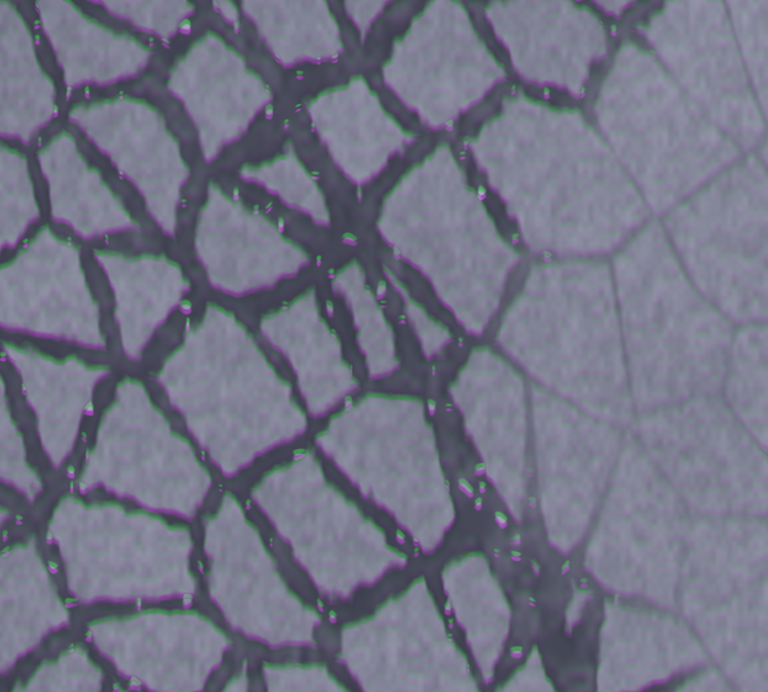
Write a Shadertoy shader that draws this texture.

```glsl
// Cracked asphalt: ragged dark fissures with loose grit, fading into sounder pavement on the right.

vec2 hash2(vec2 p) {
    vec3 q = fract(p.xyx * vec3(0.1031, 0.1030, 0.0973));
    q += dot(q, q.yzx + 33.33);
    return fract((q.xx + q.yz) * q.zy);
}

float noise(vec2 p) {
    vec2 i = floor(p), f = fract(p);
    f = f * f * (3.0 - 2.0 * f);
    return mix(mix(hash2(i).x, hash2(i + vec2(1, 0)).x, f.x),
               mix(hash2(i + vec2(0, 1)).x, hash2(i + vec2(1, 1)).x, f.x), f.y);
}

// Distance to the nearest border between slabs, stretched down to the right
float slabBorder(vec2 p) {
    vec2 q = vec2(dot(p, vec2(0.8, 0.6)) * 7.0, dot(p, vec2(0.6, -0.8)) * 5.2) + 20.0;
    vec2 cell = floor(q), f = fract(q), nearest = vec2(0), nearestCell = vec2(0);
    float best = 9.0;
    for (int y = -1; y <= 1; y++)
    for (int x = -1; x <= 1; x++) {
        vec2 o = vec2(x, y);
        vec2 r = o + 0.05 + 0.9 * hash2(cell + o) - f;
        if (dot(r, r) < best) {
            best = dot(r, r);
            nearest = r;
            nearestCell = o;
        }
    }
    float border = 9.0;
    for (int y = -2; y <= 2; y++)
    for (int x = -2; x <= 2; x++) {
        vec2 o = nearestCell + vec2(x, y);
        vec2 r = o + 0.05 + 0.9 * hash2(cell + o) - f;
        vec2 d = r - nearest;
        if (dot(d, d) > 0.0001) border = min(border, dot(0.5 * (nearest + r), normalize(d)));
    }
    return border / 6.0;
}

// Coverage of scattered bright stones
float grit(vec2 p) {
    vec2 g = p * 42.0 + 0.5 * vec2(noise(p * 60.0), noise(p * 60.0 + 30.0));
    vec2 h = hash2(floor(g) + 70.0), k = hash2(floor(g) + 150.0);
    float radius = mix(0.13, 0.34, k.x * k.x);
    float d = length(fract(g) - mix(vec2(0.35), vec2(0.65), h));
    return step(0.84, k.y) * (1.0 - smoothstep(radius - 0.12, radius + 0.1, d));
}

// Brightness: 0 is the bottom of a crack, 1 is slab surface
float pavement(vec2 p) {
    vec2 warped = p + 0.03 * (vec2(noise(p * 7.0), noise(p * 7.0 + 40.0)) - 0.5);
    float bend = p.y - 0.5;
    float intact = smoothstep(0.66, 0.84, p.x - 0.8 * bend * bend + 0.12 * (noise(p * 4.0) - 0.5));
    float ragged = 0.013 * (noise(p * 48.0) - 0.5) + 0.006 * (noise(p * 110.0) - 0.5);
    ragged *= mix(1.0, 0.4, intact);

    // Network of cracks, widened around one long diagonal fault
    float fault = 0.89 * abs(warped.x - 0.84 + 0.51 * p.y);
    float border = min(slabBorder(warped), fault + 0.012 * p.y) + ragged;
    float width = mix(0.006 + 0.013 * noise(p * 5.0 + 9.0), 0.004, intact);
    width += 0.022 * exp(-fault * fault / 0.004) * (1.0 - 0.7 * p.y) * (1.0 - intact);
    float depth = mix(1.0, 0.1 + 0.5 * noise(p * 6.0 + 3.0), intact);
    float crack = depth * (1.0 - smoothstep(width - 0.005, width + 0.007, border));

    // Mottled slab, dusty crack floor, stones lodged in the cracks
    float slab = 1.0 + 0.24 * (noise(p * 130.0) - 0.5) + 0.22 * (noise(p * 65.0) - 0.5)
               + 0.14 * (noise(p * 5.0 + 60.0) - 0.5) + 0.05 * intact;
    float dust = 0.5 * noise(p * 75.0 + 5.0) * noise(p * 16.0)
               + 0.14 * smoothstep(0.0, 0.02, width - border);
    float stone = 1.0 + 0.6 * noise(p * 25.0 + 80.0);
    return mix(mix(slab, dust, crack), stone, grit(p) * smoothstep(0.2, 0.7, crack));
}

void mainImage(out vec4 fragColor, in vec2 fragCoord) {
    vec2 p = fragCoord / iResolution.y;

    // The green channel sits slightly higher, giving purple and green fringes
    float redBlue = pavement(p);
    float green = pavement(p - vec2(0.0, 0.007));

    vec3 crackColor = vec3(0.23, 0.235, 0.295);
    vec3 slabColor = vec3(0.502, 0.508, 0.582);
    vec3 color = mix(crackColor, slabColor, vec3(redBlue, green, redBlue));
    fragColor = vec4(clamp(color, 0.0, 1.0), 1.0);
}
```
